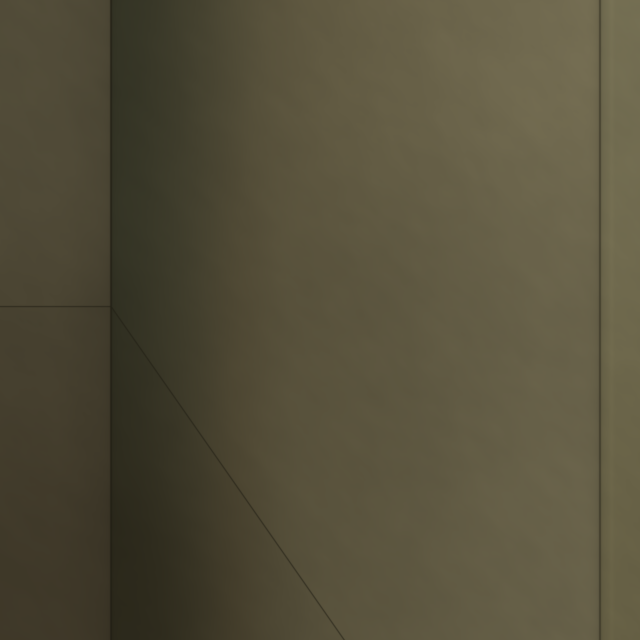
Reproduce this background procedurally as a three.js fragment shader.

```glsl
varying vec2 vUv;

const float LEFT_SEAM = 0.1735;
const float RIGHT_SEAM = 0.9375;
const float SHELF_SEAM = 0.521;
const vec2 DIAGONAL_TOP = vec2(0.175, 0.519);
const vec2 DIAGONAL_FOOT = vec2(0.540, -0.003);
const float UPRIGHT_WIDTH = 0.0016;
const float THIN_WIDTH = 0.0013;
const float MOTTLE_STRENGTH = 0.055;
const float GRAIN_STRENGTH = 0.045;

const vec3 SIDE_LOW = vec3(0.248, 0.222, 0.160);
const vec3 SIDE_HIGH = vec3(0.312, 0.290, 0.216);
const vec3 SHADOW_LOW = vec3(0.176, 0.164, 0.110);
const vec3 SHADOW_HIGH = vec3(0.200, 0.200, 0.142);
const vec3 WALL_MID = vec3(0.335, 0.310, 0.226);
const vec3 WALL_LIGHT = vec3(0.405, 0.380, 0.286);
const vec3 STRIP_LOW = vec3(0.400, 0.376, 0.270);
const vec3 STRIP_HIGH = vec3(0.450, 0.428, 0.320);
const vec3 SEAM_COLOR = vec3(0.125, 0.115, 0.075);

float hash(vec2 p) {
  vec3 q = fract(vec3(p.xyx) * 0.1031);
  q += dot(q, q.yzx + 33.33);
  return fract((q.x + q.y) * q.z);
}

float valueNoise(vec2 p) {
  vec2 cell = floor(p);
  vec2 f = fract(p);
  f = f * f * (3.0 - 2.0 * f);
  float low = mix(hash(cell), hash(cell + vec2(1.0, 0.0)), f.x);
  float high = mix(hash(cell + vec2(0.0, 1.0)), hash(cell + 1.0), f.x);
  return mix(low, high, f.y);
}

float fbm(vec2 p) {
  float sum = 0.0;
  float weight = 0.5;
  for (int i = 0; i < 3; i++) {
    sum += weight * valueNoise(p);
    p = mat2(1.6, 1.2, -1.2, 1.6) * p + 7.3;
    weight *= 0.5;
  }
  return sum / 0.875;
}

float segmentDistance(vec2 p, vec2 a, vec2 b) {
  vec2 ab = b - a;
  float t = clamp(dot(p - a, ab) / dot(ab, ab), 0.0, 1.0);
  return length(p - a - ab * t);
}

// Soft line that fades out like a blurred groove
float seam(float gap, float width) {
  return exp(-gap * gap / (width * width));
}

float edge(float at, float x) {
  return smoothstep(at - 0.0015, at + 0.0015, x);
}

vec3 sidePanel(vec2 p) {
  vec3 color = mix(SIDE_LOW, SIDE_HIGH, smoothstep(0.0, 0.9, p.y));
  color *= mix(0.97, 1.0, edge(SHELF_SEAM, p.y));
  return color * (1.02 - 0.07 * smoothstep(0.08, LEFT_SEAM, p.x));
}

vec3 mainWall(vec2 p) {
  // The shadow widens toward the floor and fades into the lit wall
  float lean = 0.045 * (1.0 - smoothstep(0.0, 0.4, p.y));
  float x = p.x - lean;
  vec3 shadow = mix(SHADOW_LOW, SHADOW_HIGH, smoothstep(0.05, 0.7, p.y));
  vec3 color = mix(shadow, WALL_MID, smoothstep(0.155, 0.475, x));
  color = mix(color, WALL_LIGHT, smoothstep(0.38, 0.93, p.x));
  color *= 1.0 + 0.12 * smoothstep(0.4, 1.0, p.y) * smoothstep(0.25, 0.6, p.x);

  // Warm band beside the cool shadow
  float warm = exp(-pow((p.x - 0.37) / 0.05, 2.0)) * (1.0 - smoothstep(0.5, 0.95, p.y));
  color += vec3(0.007, 0.001, -0.002) * warm;

  // The lower triangle is slightly darker along the diagonal
  vec2 along = DIAGONAL_FOOT - DIAGONAL_TOP;
  vec2 offset = p - DIAGONAL_TOP;
  float side = (along.x * offset.y - along.y * offset.x) / length(along);
  return color * mix(0.97, 1.0, edge(0.0, side));
}

vec3 rightStrip(vec2 p) {
  vec3 color = mix(STRIP_LOW, STRIP_HIGH, smoothstep(0.0, 1.0, p.y));
  float ridge = exp(-pow((p.x - RIGHT_SEAM - 0.018) / 0.004, 2.0));
  return color * (1.0 + 0.03 * ridge);
}

void main() {
  vec2 p = vUv;
  vec3 color = mix(sidePanel(p), mainWall(p), edge(LEFT_SEAM, p.x));
  color = mix(color, rightStrip(p), edge(RIGHT_SEAM, p.x));

  // Soft mottling with grain drawn out along the diagonal
  vec2 slanted = vec2(p.x - p.y, p.x + p.y);
  float mottle = fbm(p * 6.0 + 2.0) - 0.5;
  float grain = fbm(slanted * vec2(16.0, 30.0) + 80.0) - 0.5;
  color *= 1.0 + MOTTLE_STRENGTH * mottle + GRAIN_STRENGTH * grain;

  // Seams with a faint shade around the uprights
  float leftGap = abs(p.x - LEFT_SEAM);
  float rightGap = abs(p.x - RIGHT_SEAM);
  color *= 1.0 - 0.08 * exp(-leftGap / 0.006) - 0.12 * exp(-rightGap / 0.006);
  float shelf = seam(abs(p.y - SHELF_SEAM), THIN_WIDTH) * (1.0 - edge(LEFT_SEAM, p.x));
  float diagonal = seam(segmentDistance(p, DIAGONAL_TOP, DIAGONAL_FOOT), THIN_WIDTH);
  color = mix(color, SEAM_COLOR, 0.75 * seam(leftGap, UPRIGHT_WIDTH));
  color = mix(color, SEAM_COLOR, 0.45 * seam(rightGap, UPRIGHT_WIDTH));
  color = mix(color, SEAM_COLOR, 0.50 * max(shelf, diagonal));
  gl_FragColor = vec4(color, 1.0);
}
```
